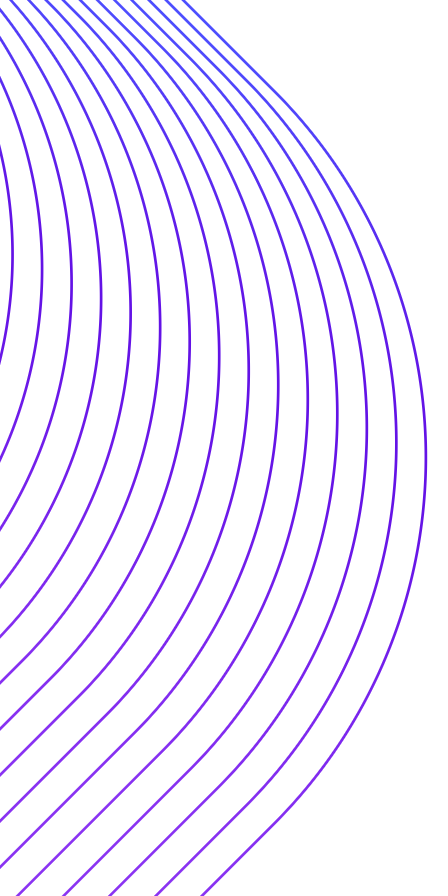
Reproduce this background procedurally as a WebGL 1 fragment shader.

```glsl
precision highp float;
// Fifteen thin contour lines on white, each a circular bend that runs into two
// straight 45 degree arms. Every line is a shifted, slightly smaller copy of the
// one outside it, stroked by distance and tinted from blue through deep violet.

uniform vec2 u_resolution;

// Lengths are in canvas widths, with the origin at the lower left.
#define LINE_COUNT 15
#define LINE_WIDTH 0.0060
#define OUTER_CENTER vec2(-0.2057, 0.9792)
#define CENTER_STEP vec2(-0.0546, 0.0323)
#define OUTER_RADIUS 1.1563
#define RADIUS_STEP 0.0113
#define PAPER vec3(1.0)
#define BLUE vec3(0.30, 0.31, 1.0)
#define DEEP_VIOLET vec3(0.39, 0.07, 0.90)
#define LIGHT_VIOLET vec3(0.54, 0.20, 0.95)

// Signed distance to a right-facing arc with tangent diagonal arms.
float bendDistance(vec2 q, float radius) {
    q.y = abs(q.y);
    float reach = q.y > q.x ? dot(q, vec2(0.70710678)) : length(q);
    return reach - radius;
}

// Stroke colour by height along the bend: -1 is its foot, 1 its top.
vec3 strokeColor(float height) {
    vec3 upper = mix(DEEP_VIOLET, BLUE, smoothstep(0.0, 0.9, height));
    return mix(upper, LIGHT_VIOLET, smoothstep(0.0, 0.9, -height));
}

void main() {
    vec2 p = gl_FragCoord.xy / u_resolution.x;
    float pixel = 1.0 / u_resolution.x;
    vec3 color = PAPER;

    // Stroke the nested bends from the outside in.
    for (int i = 0; i < LINE_COUNT; i++) {
        float n = float(i);
        vec2 q = p - OUTER_CENTER - n * CENTER_STEP;
        float radius = OUTER_RADIUS - n * RADIUS_STEP;
        float edge = 0.5 * LINE_WIDTH - abs(bendDistance(q, radius));
        float coverage = clamp(edge / pixel + 0.5, 0.0, 1.0);
        color = mix(color, strokeColor(q.y / radius), coverage);
    }

    gl_FragColor = vec4(color, 1.0);
}
```
